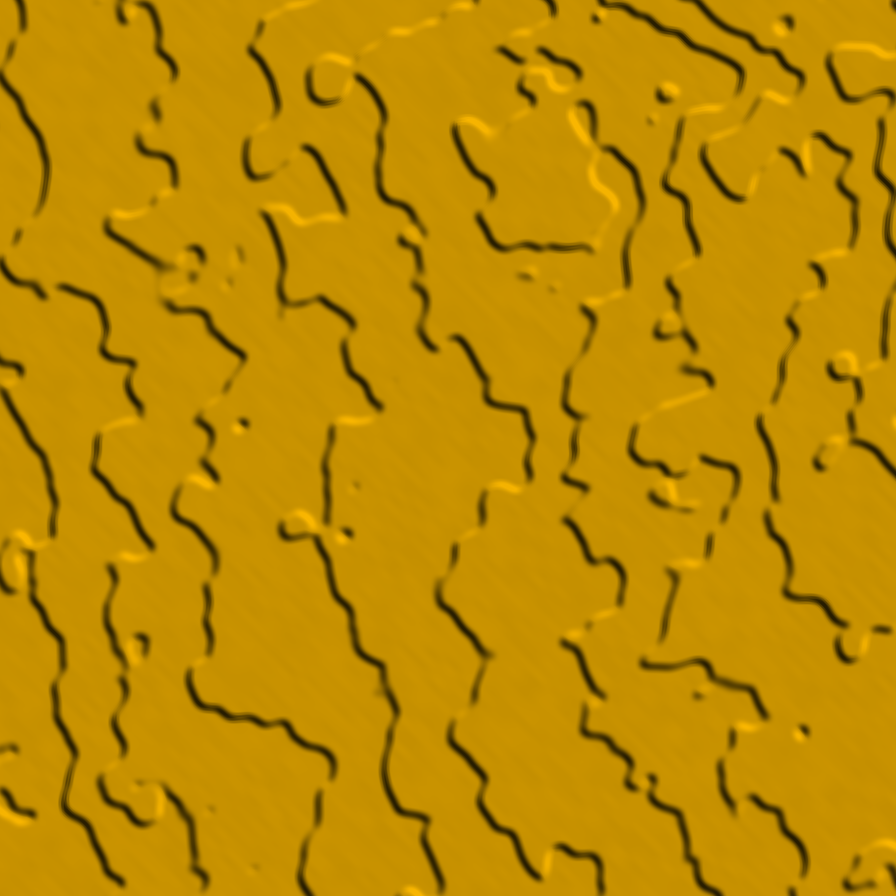
A three.js fragment shader for this texture:

```glsl
varying vec2 vUv;

float hash(vec2 p) {
  return fract(sin(dot(p, vec2(127.1, 311.7))) * 43758.55);
}

float valueNoise(vec2 p) {
  vec2 cell = floor(p);
  vec2 f = fract(p);
  f = f * f * (3.0 - 2.0 * f);
  float low = mix(hash(cell), hash(cell + vec2(1.0, 0.0)), f.x);
  float high = mix(hash(cell + vec2(0.0, 1.0)), hash(cell + vec2(1.0, 1.0)), f.x);
  return mix(low, high, f.y);
}

// Rough relief on a slope that climbs to the right
float relief(vec2 p) {
  float roughness = mix(1.15, 1.6, smoothstep(0.9, 1.6, p.x + p.y));
  float height = 7.5 * p.x + 1.2 * p.y;
  vec2 q = p * 9.0 + 3.7;
  for (int octave = 0; octave < 3; octave++) {
    height += roughness * (valueNoise(q) - 0.5);
    q = mat2(0.8, 0.6, -0.6, 0.8) * q * 2.1 + 11.3;
    roughness *= 0.6;
  }
  return height;
}

// Flat plateaus joined by narrow soft steps
float terrace(float height) {
  return floor(height) + smoothstep(0.46, 0.54, fract(height));
}

// Blurred slope of the terraces along the light direction
float emboss(vec2 p) {
  vec2 lightDir = normalize(vec2(1.0, 0.95));
  float slope = 0.0;
  for (int j = -2; j <= 2; j++) {
    for (int i = -2; i <= 2; i++) {
      vec2 tap = vec2(float(i), float(j));
      float weight = exp(-0.3 * dot(tap, tap)) * dot(tap, lightDir);
      slope += weight * terrace(relief(p + tap * 0.003));
    }
  }
  return slope / 4.1;
}

void main() {
  float slope = emboss(vUv);

  // Faces turned from the light darken strongly, lit ones glow a little
  float shade = 1.0 - 0.8 * max(slope, 0.0) + 0.3 * max(-slope, 0.0);
  shade = clamp(shade, 0.2, 1.24);

  // Faint diagonal grain on the plateaus
  vec2 grain = vec2((vUv.x + vUv.y) * 85.0, (vUv.x - vUv.y) * 28.0);
  shade += 0.035 * (valueNoise(grain) - 0.5);

  vec3 gold = vec3(0.78, 0.57, 0.0);
  gl_FragColor = vec4(gold * shade, 1.0);
}
```
